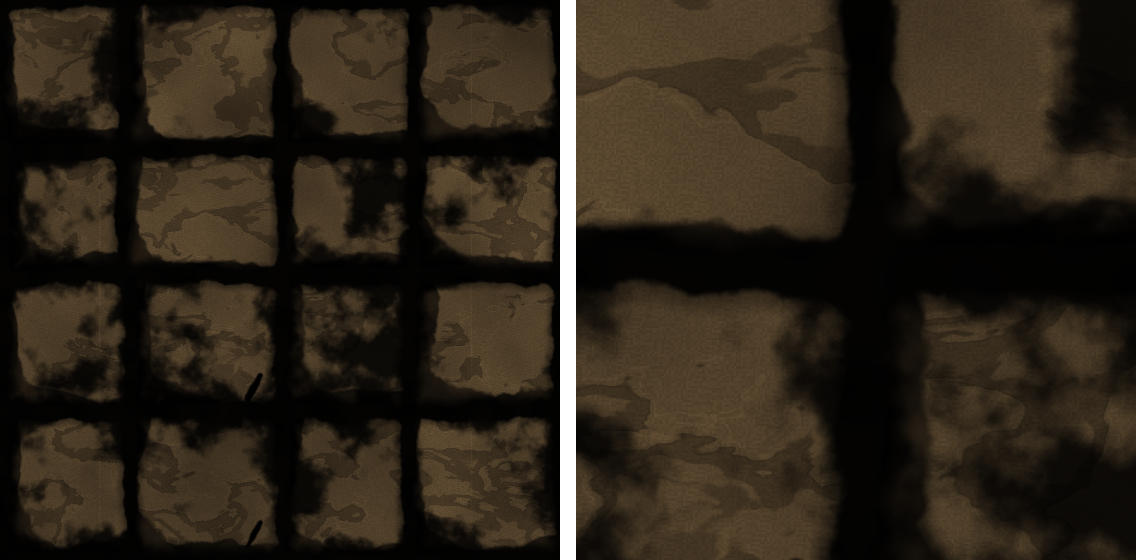
Left: the whole. Right: its middle third, enlarged.
This texture is drawn by a Shadertoy shader. Its source:

```glsl
// Four by four worn brown paving stones parted by wide black joints.
// Each stone is a rough rounded box with a chipped bevel at left and bottom;
// marbling, grain and soot come from contours of warped fractal noise.

float hash(vec2 p) {
    return fract(sin(dot(p, vec2(127.1, 311.7))) * 43758.5);
}

float noise(vec2 p) {
    vec2 i = floor(p), f = fract(p);
    f = f * f * (3.0 - 2.0 * f);
    return mix(mix(hash(i), hash(i + vec2(1, 0)), f.x),
               mix(hash(i + vec2(0, 1)), hash(i + vec2(1, 1)), f.x), f.y);
}

float fbm(vec2 p) {
    float sum = 0.0, amp = 0.5;
    for (int i = 0; i < 5; i++) {
        sum += amp * noise(p);
        p = mat2(1.6, 1.2, -1.2, 1.6) * p + 7.3;
        amp *= 0.5;
    }
    return sum;
}

float roundBox(vec2 p, vec2 halfSize, float radius) {
    vec2 q = abs(p) - halfSize + radius;
    return length(max(q, 0.0)) + min(max(q.x, q.y), 0.0) - radius;
}

float segment(vec2 p, vec2 a, vec2 b) {
    vec2 ab = b - a;
    return length(p - a - ab * clamp(dot(p - a, ab) / dot(ab, ab), 0.0, 1.0));
}

float smoothMin(float a, float b, float k) {
    float h = max(k - abs(a - b), 0.0) / k;
    return min(a, b) - h * h * k * 0.25;
}

// Horizontal place of a vertical joint; the odd ones shift from row to row
float columnEdge(int i, int row) {
    float edges[5] = float[5](0.0, 0.226, 0.5, 0.735, 1.0);
    float shift = 0.018 * (hash(vec2(float(i), float(row) + 3.0)) - 0.5);
    return edges[i] + (i % 2 == 1 ? shift : 0.0);
}

// Marbled stone face: stained patches with dark rims and pale threads
vec3 marble(vec2 p, float seed) {
    vec2 m = p * vec2(11.0, 17.0) + seed * 31.0;
    m += 1.8 * vec2(fbm(m * 0.7), fbm(m * 0.7 + 19.0));
    float f = fbm(m);
    float patches = smoothstep(0.49, 0.53, f) * (1.0 - smoothstep(0.60, 0.63, f));
    float rim = 1.0 - smoothstep(0.0, 0.016, abs(f - 0.51));
    float thread = 1.0 - smoothstep(0.0, 0.012, abs(f - 0.465));
    vec3 col = mix(vec3(0.295, 0.235, 0.155), vec3(0.225, 0.178, 0.117), patches);
    col *= 1.0 - 0.22 * rim + 0.10 * thread;
    return col * (0.72 + 0.56 * fbm(p * 8.0 + seed * 9.0));
}

void mainImage(out vec4 fragColor, in vec2 fragCoord) {
    vec2 p = fragCoord / iResolution.xy;
    vec2 q = p + 0.012 * (vec2(noise(p * 6.0), noise(p * 6.0 + 40.0)) - 0.5);

    // Find the stone and its corners
    float rowEdges[5] = float[5](0.0, 0.262, 0.505, 0.73, 1.0);
    int row = 0, column = 0;
    for (int i = 1; i < 4; i++) if (q.y > rowEdges[i]) row = i;
    for (int i = 1; i < 4; i++) if (q.x > columnEdge(i, row)) column = i;
    vec2 low = vec2(columnEdge(column, row), rowEdges[row]) + vec2(0.012, 0.013);
    vec2 high = vec2(columnEdge(column + 1, row), rowEdges[row + 1]) - vec2(0.009, 0.012);
    vec2 id = vec2(float(column), float(row));
    float seed = hash(id + 5.0);

    // Ragged outline
    float rough = fbm(p * 32.0) - 0.48;
    float dist = roundBox(q - 0.5 * (low + high), 0.5 * (high - low), 0.016) + 0.018 * rough;
    float stone = 1.0 - smoothstep(-0.004, 0.002, dist);

    // Upper face, cut back along the left and bottom sides
    vec2 chip = vec2(0.010 + 0.016 * hash(id + 11.0), 0.010 + 0.016 * hash(id + 23.0));
    chip += 0.035 * (vec2(noise(p * 13.0 + 3.0), noise(p * 11.0 + 8.0)) - 0.5);
    vec2 inner = q - low - chip;
    float face = smoothstep(-0.003, 0.004, smoothMin(inner.x, inner.y, 0.10) + 0.025 * rough);

    vec3 bevel = vec3(0.125, 0.098, 0.064) * (0.25 + 1.2 * fbm(p * 22.0 + 4.0));
    bevel *= 0.35 + 0.65 * smoothstep(0.0, 0.03, -dist);
    vec3 top = marble(p, seed) * (0.88 + 0.24 * seed);
    top *= 0.93 + 0.14 * hash(floor(p * 700.0));

    // Faint upright seams in the outer columns
    float seam = min(abs(p.x - 0.178), abs(p.x - 0.842));
    top *= 1.0 + 0.16 * (1.0 - smoothstep(0.0005, 0.0022, seam)) * noise(p * 25.0);
    vec3 col = mix(bevel, top, face);

    // Soot gathers near the edges, with fine pitting inside the stains
    float nearEdge = exp(min(dist, 0.0) / 0.022);
    float soot = smoothstep(0.56, 0.80, fbm(p * 9.0 + 60.0) + 0.24 * nearEdge + 0.35 * rough);
    col *= 1.0 - 0.85 * soot;
    col *= 0.6 + 0.4 * smoothstep(0.0, 0.018, -dist);

    // Short slanted cracks in the lower stones of the second column
    if (column == 1 && row < 2) {
        float crack = segment(vec2(p.x, p.y - rowEdges[row]), vec2(0.443, 0.026), vec2(0.465, 0.067));
        col *= smoothstep(0.003, 0.008, crack + 0.008 * rough);
    }

    vec3 joint = vec3(0.012, 0.010, 0.007) * (0.4 + noise(p * 30.0));
    fragColor = vec4(mix(joint, col, stone), 1.0);
}
```
